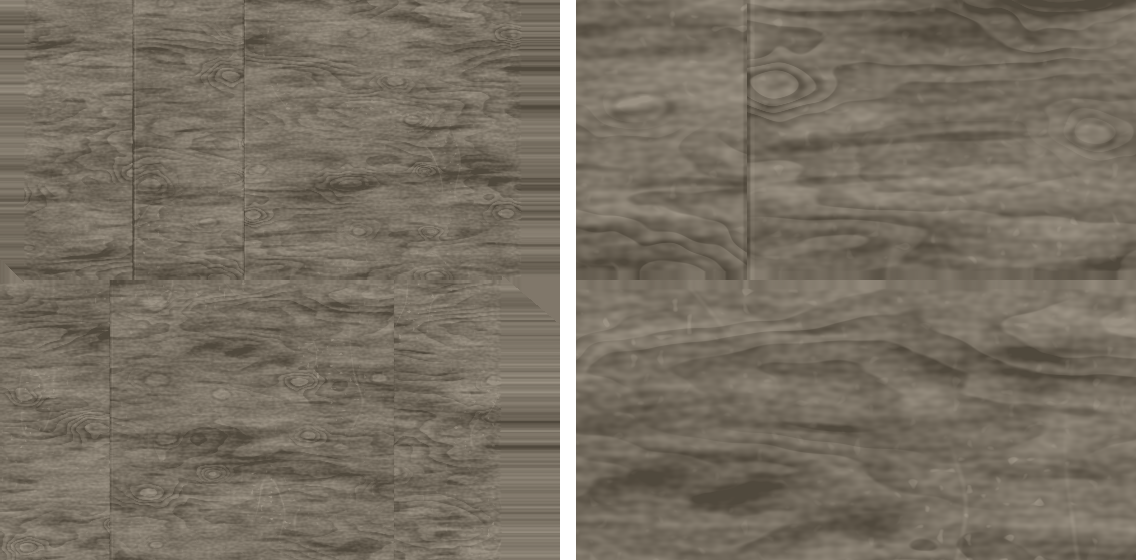
Left: the whole. Right: its middle third, enlarged.
This texture is drawn by a WebGL 1 fragment shader. Its source:

```glsl
precision highp float;
// Weathered grey-brown plywood: two offset sheets with seams, knots and smeared margins.
uniform vec2 u_resolution;

const vec3 DARK_WOOD = vec3(0.315, 0.285, 0.238);
const vec3 PALE_WOOD = vec3(0.605, 0.570, 0.515);

vec2 hash2(vec2 cell) {
  vec3 q = fract(cell.xyx * vec3(0.1031, 0.1030, 0.0973));
  q += dot(q, q.yzx + 33.33);
  return fract((q.xx + q.yz) * q.zy);
}

float corner(vec2 cell, vec2 offset) {
  float angle = 6.28318 * hash2(cell).x;
  return dot(vec2(cos(angle), sin(angle)), offset);
}

// Gradient noise, about -0.6 to 0.6
float noise(vec2 p) {
  vec2 i = floor(p), f = fract(p);
  vec2 u = f * f * f * (f * (f * 6.0 - 15.0) + 10.0);
  vec2 e = vec2(1.0, 0.0);
  float low = mix(corner(i, f), corner(i + e.xy, f - e.xy), u.x);
  float high = mix(corner(i + e.yx, f - e.yx), corner(i + e.xx, f - e.xx), u.x);
  return mix(low, high, u.y);
}

float fbm(vec2 p) {
  float sum = 0.0, amplitude = 1.0;
  for (int i = 0; i < 4; i++) {
    sum += amplitude * noise(p);
    p = p * 2.03 + 17.3;
    amplitude *= 0.55;
  }
  return sum;
}

// x: swelling that bends the growth rings, y: tone of the knot itself
vec2 knots(vec2 p, vec2 spacing) {
  vec2 result = vec2(0.0);
  vec2 home = floor(p / spacing);
  float wobble = 1.0 + 0.35 * noise(p * 45.0);
  for (int j = -1; j <= 1; j++) {
    for (int i = -1; i <= 1; i++) {
      vec2 cell = home + vec2(float(i), float(j));
      vec2 center = (cell + 0.2 + 0.6 * hash2(cell + 7.0)) * spacing;
      vec2 traits = hash2(cell + 51.0);
      float radius = mix(0.010, 0.027, traits.y);
      float d = length((p - center) / vec2(radius, radius * 0.52)) * wobble;
      float rim = exp(-22.0 * (d - 1.0) * (d - 1.0));
      float face = 1.0 - smoothstep(0.6, 1.0, d);
      float present = step(0.58, traits.x);
      result += present * vec2(exp(-0.3 * d * d), 0.13 * face - 0.17 * rim);
    }
  }
  return result;
}

// Growth lines: slow darkening that ends in a crisp edge
float growthRings(float height) {
  float phase = fract(height);
  return smoothstep(0.25, 0.88, phase) * (1.0 - smoothstep(0.88, 1.0, phase));
}

float woodTone(vec2 p) {
  vec2 knot = knots(p, vec2(0.14, 0.085));
  vec2 q = p + vec2(0.0, 0.007 * noise(p * vec2(9.0, 13.0)));
  float height = noise(q * vec2(2.6, 9.0)) + 0.3 * noise(q * vec2(7.0, 27.0))
               + 0.05 * noise(q * vec2(30.0, 90.0)) + 0.55 * knot.x;
  float ringFade = smoothstep(-0.35, 0.3, noise(p * vec2(5.0, 12.0) + 31.0));
  float tone = 0.64 + knot.y;
  tone -= 0.30 * growthRings(height * 7.0) * ringFade;

  // Weathering: broad stains, fibres and short black checks
  tone += 0.22 * fbm(q * vec2(3.0, 8.0) + 11.0);
  tone += 0.30 * fbm(q * vec2(8.0, 42.0) + 23.0);
  tone += 0.22 * noise(q * vec2(24.0, 180.0));
  tone += 0.24 * noise(p * vec2(130.0, 230.0));
  float stain = smoothstep(0.02, 0.5, noise(q * vec2(3.5, 21.0) + 5.0));
  tone -= stain * (0.30 + 0.45 * noise(q * vec2(14.0, 120.0)));
  tone -= 0.30 * smoothstep(0.22, 0.48, noise(q * vec2(11.0, 85.0) + 61.0));

  // Pale scratches and paint specks
  float worn = smoothstep(0.12, 0.4, noise(p * 7.0 + 83.0));
  float scratch = 1.0 - smoothstep(0.0, 0.035, abs(noise(p * vec2(15.0, 9.0) + 3.0)));
  float speck = smoothstep(0.34, 0.52, noise(p * vec2(120.0, 150.0) + 9.0));
  return tone + 0.16 * worn * scratch + speck * (0.12 + 0.20 * worn);
}

// Band centred on a vertical line
float seamLine(float x, float at, float halfWidth) {
  return 1.0 - smoothstep(halfWidth * 0.5, halfWidth * 1.4, abs(x - at));
}

float seamTone(vec2 p, float at, float strength) {
  float wear = 0.65 + 0.7 * noise(vec2(at * 90.0, p.y * 17.0));
  float groove = seamLine(p.x, at, 0.0021);
  float lip = seamLine(p.x, at + 0.0034, 0.0013);
  return strength * wear * (0.35 * lip - groove);
}

// Height of the joint between sheets, slanting within the margins
float sheetJoint(float x) {
  float joint = x < 0.042 ? 0.538 - x : 0.5;
  return x > 0.897 ? 0.508 - 0.85 * (x - 0.897) : joint;
}

void main() {
  vec2 uv = gl_FragCoord.xy / u_resolution;
  float upper = step(sheetJoint(uv.x), uv.y);

  // Clamping to a sheet drags its edge tones out across the margin
  vec2 lowest = mix(vec2(0.002, 0.0), vec2(0.042, 0.505), upper);
  vec2 highest = mix(vec2(0.896, 0.495), vec2(0.932, 1.0), upper);
  vec2 p = clamp(uv, lowest, highest);

  vec2 seams = mix(vec2(0.197, 0.703), vec2(0.238, 0.435), upper);
  vec2 strengths = mix(vec2(0.28, 0.06), vec2(0.55, 0.42), upper);
  float plank = step(seams.x, p.x) + step(seams.y, p.x) + 3.0 * upper;
  float tone = woodTone(p + plank * vec2(3.17, 5.43));
  tone += seamTone(p, seams.x, strengths.x) + seamTone(p, seams.y, strengths.y);

  gl_FragColor = vec4(mix(DARK_WOOD, PALE_WOOD, clamp(tone, 0.0, 1.0)), 1.0);
}
```
